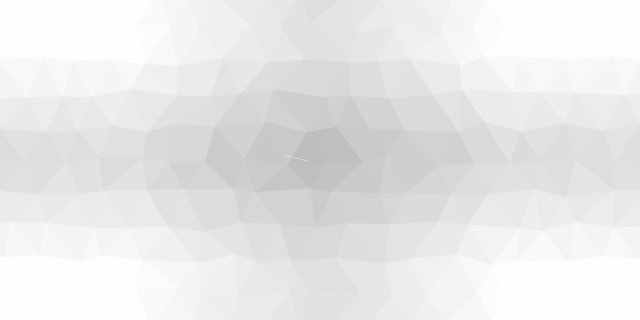
Write a Shadertoy shader that draws this background.

```glsl
// Pale grey low-poly mesh, shaded by a soft cross of two crossing bands.
#define CELL vec2(0.118, 0.1035)
#define JITTER vec2(0.58, 0.34)
#define BAND_DEPTH vec2(0.122, 0.14)
#define BAND_REACH vec2(0.62, 0.34)
#define BAND_START vec2(0.48, 0.295)
#define BAND_END vec2(0.61, 0.325)
#define FACET_NOISE 0.14
#define SLIVER_GLOW 0.09

float hash(vec2 p) {
    vec3 q = fract(vec3(p.xyx) * 0.1031);
    q += dot(q, q.yzx + 33.33);
    return fract((q.x + q.y) * q.z);
}

// Mesh corner: staggered rows with a random offset
vec2 corner(vec2 id) {
    vec2 offset = vec2(hash(id + 51.7), hash(id + 93.2)) - 0.5;
    id.x += 0.5 * mod(id.y, 2.0);
    return (id + JITTER * offset) * CELL;
}

// Darkness of each band falls off linearly, then ends in a soft step
float tone(vec2 p) {
    vec2 d = abs(p);
    vec2 bands = BAND_DEPTH * max(1.0 - d / BAND_REACH, 0.0);
    bands *= 1.0 - smoothstep(BAND_START, BAND_END, d);
    return bands.x + bands.y;
}

// Signed distance to the line a-b, positive on its left
float leftOf(vec2 p, vec2 a, vec2 b) {
    vec2 e = normalize(b - a);
    return e.x * (p.y - a.y) - e.y * (p.x - a.x);
}

// Adds one counter-clockwise facet as (weighted shade, weight)
void addFacet(inout vec2 sum, vec2 p, vec2 a, vec2 b, vec2 c, float seed, float pixel) {
    float inside = min(leftOf(p, a, b), min(leftOf(p, b, c), leftOf(p, c, a)));
    float weight = clamp(0.5 + inside / pixel, 0.0, 1.0);
    float dark = tone((a + b + c) / 3.0);
    dark *= 1.0 + FACET_NOISE * (seed - 0.5);
    sum += weight * vec2(0.998 - dark, 1.0);
}

float segmentDistance(vec2 p, vec2 a, vec2 b) {
    vec2 e = b - a;
    return length(p - a - e * clamp(dot(p - a, e) / dot(e, e), 0.0, 1.0));
}

void mainImage(out vec4 fragColor, in vec2 fragCoord) {
    float pixel = 1.0 / iResolution.y;
    vec2 p = (fragCoord - 0.5 * iResolution.xy) * pixel;
    vec2 home = floor(p / CELL);
    vec2 sum = vec2(0.0);

    // Each cell is split along its shorter diagonal
    for (int j = -1; j <= 1; j++) {
        for (int i = -2; i <= 1; i++) {
            vec2 id = home + vec2(i, j);
            vec2 a = corner(id);
            vec2 b = corner(id + vec2(1, 0));
            vec2 c = corner(id + vec2(1, 1));
            vec2 d = corner(id + vec2(0, 1));
            float s = hash(id + 17.3);
            float t = hash(id + 71.9);
            if (mod(id.y, 2.0) < 0.5) {
                addFacet(sum, p, a, b, d, s, pixel);
                addFacet(sum, p, b, c, d, t, pixel);
            } else {
                addFacet(sum, p, a, b, c, s, pixel);
                addFacet(sum, p, a, c, d, t, pixel);
            }
        }
    }
    float shade = sum.x / max(sum.y, 0.001);

    // Thin light sliver near the centre
    float sliver = segmentDistance(p, vec2(-0.108, 0.015), vec2(-0.04, -0.003));
    shade += SLIVER_GLOW * (1.0 - smoothstep(0.0, 0.0015 + pixel * 0.5, sliver));

    fragColor = vec4(vec3(clamp(shade, 0.0, 1.0)), 1.0);
}
```
